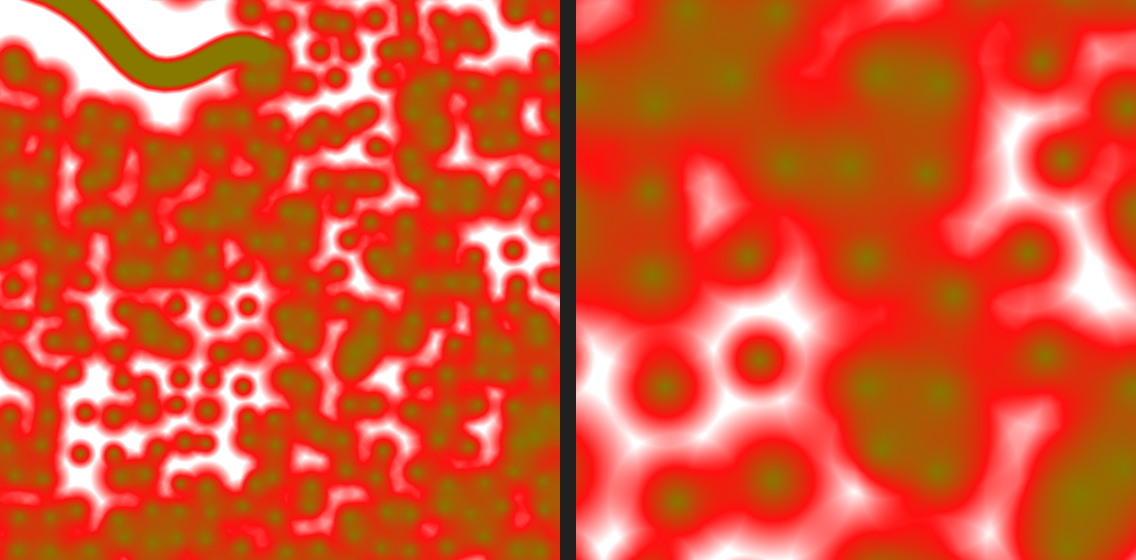
Left: the whole. Right: its middle third, enlarged.
A three.js fragment shader for this pattern:

```glsl
varying vec2 vUv;

const float CELLS = 17.0;
const float TUBE_RADIUS = 0.035;
const vec3 WHITE = vec3(1.0);
const vec3 RED = vec3(1.0, 0.06, 0.06);
const vec3 OLIVE = vec3(0.53, 0.47, 0.0);

float hash(vec2 p) {
  return fract(sin(dot(p, vec2(127.1, 311.7))) * 43758.5453);
}

float valueNoise(vec2 p) {
  vec2 i = floor(p);
  vec2 f = fract(p);
  vec2 u = f * f * (3.0 - 2.0 * f);
  float low = mix(hash(i), hash(i + vec2(1.0, 0.0)), u.x);
  float high = mix(hash(i + vec2(0.0, 1.0)), hash(i + vec2(1.0)), u.x);
  return mix(low, high, u.y);
}

float segmentDistance(vec2 p, vec2 a, vec2 b) {
  vec2 ab = b - a;
  float t = clamp(dot(p - a, ab) / dot(ab, ab), 0.0, 1.0);
  return length(p - a - ab * t);
}

vec2 bezier(vec2 a, vec2 b, vec2 c, vec2 d, float t) {
  float s = 1.0 - t;
  return s * s * s * a + 3.0 * s * s * t * b + 3.0 * s * t * t * c + t * t * t * d;
}

float bezierDistance(vec2 p, vec2 a, vec2 b, vec2 c, vec2 d) {
  float nearest = 10.0;
  vec2 previous = a;
  for (int i = 1; i <= 10; i++) {
    vec2 next = bezier(a, b, c, d, float(i) / 10.0);
    nearest = min(nearest, segmentDistance(p, previous, next));
    previous = next;
  }
  return nearest;
}

// Centre line of the tube: a fall and a rise joined smoothly
float tubeDistance(vec2 p) {
  vec2 dip = vec2(0.295, 0.866);
  float fall = bezierDistance(p, vec2(0.05, 1.03), vec2(0.20, 0.99), vec2(0.21, 0.866), dip);
  float rise = bezierDistance(p, dip, vec2(0.37, 0.866), vec2(0.40, 0.935), vec2(0.46, 0.907));
  return min(fall, rise);
}

// Overlapping fields build up without exceeding one
float screenBlend(float a, float b) {
  return 1.0 - (1.0 - a) * (1.0 - b);
}

// Soft cone of one jittered disc; none close to the body of the tube
float discField(vec2 p, vec2 cell) {
  vec2 jitter = vec2(hash(cell + 3.7), hash(cell + 19.3)) - 0.5;
  vec2 center = cell + 0.5 + 0.6 * jitter;
  vec2 place = center / CELLS;
  float size = 0.7 * hash(cell + 41.9) + 0.6 * valueNoise(cell * 0.3 + 7.0) - 0.15;
  float radius = mix(0.45, 1.12, clamp(size, 0.0, 1.0));
  float clearance = 0.1 * (1.0 - smoothstep(0.36, 0.47, place.x));
  float present = step(0.04, hash(cell + 67.1)) * step(clearance, tubeDistance(place));
  return present * max(0.0, 1.0 - length(p - center) / radius);
}

float scatteredDiscs(vec2 p) {
  vec2 home = floor(p);
  float field = 0.0;
  for (int y = -1; y <= 1; y++) {
    for (int x = -1; x <= 1; x++) {
      field = screenBlend(field, discField(p, home + vec2(float(x), float(y))));
    }
  }
  return field;
}

float tubeField(vec2 p, float radius) {
  return clamp(2.1 * (1.0 - tubeDistance(p) / radius), 0.0, 1.0);
}

// White to red to olive as the field grows
vec3 heatRamp(float field) {
  vec3 outer = mix(WHITE, RED, clamp(field * 2.0, 0.0, 1.0));
  return mix(outer, OLIVE, clamp(field * 2.0 - 1.0, 0.0, 1.0));
}

void main() {
  float discs = scatteredDiscs(vUv * CELLS);
  float tube = tubeField(vUv, TUBE_RADIUS);
  gl_FragColor = vec4(heatRamp(screenBlend(discs, tube)), 1.0);
}
```
